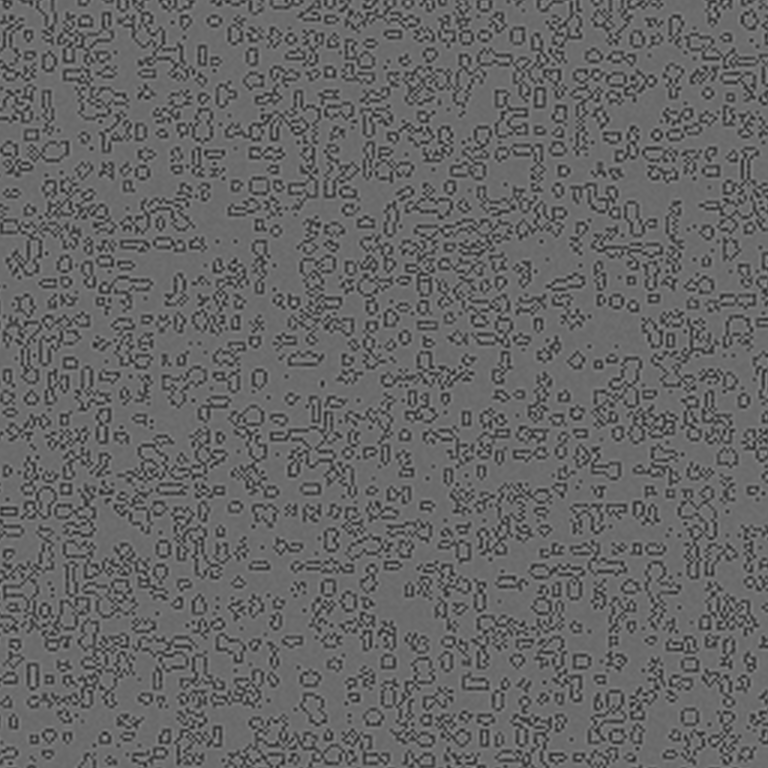
Reproduce this texture procedurally as a Shadertoy shader.

```glsl
const float GRID = 256.0;          // drawing steps across the canvas
const float GRAIN_PITCH = 6.3;     // grid steps between grain centres
const float GRAIN_SHARE = 0.74;    // mean share of occupied sites
const float CLUSTER = 0.05;        // swing of that share over the canvas
const vec2 HALF_SIZE = vec2(0.27, 0.60);
const float JITTER = 0.24;
const float ROUGHNESS = 0.55;
const float DOT_SHARE = 0.010;
const float SHARPNESS = -0.9;      // cubic filter lobe
const float GROUND = 0.420;
const float INK_DEPTH = 0.225;
const vec2 INK_RANGE = vec2(0.65, 1.15);
const float HALO = 0.56;           // ink given back as light around lines
const float TONE_GRAIN = 0.03;

vec4 hash4(vec2 p) {
    vec4 q = fract(p.xyxy * vec4(0.1031, 0.1030, 0.0973, 0.1099));
    q += dot(q, q.wzxy + 33.33);
    return fract((q.xxyz + q.yzzw) * q.zywx);
}

float capsuleBox(vec2 p, vec2 halfSize) {
    float radius = min(halfSize.x, halfSize.y);
    vec2 q = abs(p) - halfSize + radius;
    return length(max(q, 0.0)) + min(max(q.x, q.y), 0.0) - radius;
}

// Layered sines that crowd and thin the grains
float clustering(vec2 site) {
    return sin(site.x * 0.61 + 2.0 * sin(site.y * 0.37))
         * sin(site.y * 0.53 + 2.0 * sin(site.x * 0.29 + 1.0));
}

// 1 inside the union of grains, 0 outside
float solidAt(vec2 cell) {
    vec2 p = cell / GRAIN_PITCH;
    vec2 corner = floor(p - 0.5);
    float fleck = hash4(cell + 71.0).x;
    float nearest = 1.0;
    for (int j = 0; j < 2; j++)
    for (int i = 0; i < 2; i++) {
        vec2 site = corner + vec2(i, j);
        vec4 kind = hash4(site + 503.0);
        if (kind.x > GRAIN_SHARE + CLUSTER * clustering(site)) continue;
        vec4 shape = hash4(site + 19.0);
        vec2 centre = site + 0.5 + JITTER * (2.0 * shape.xy - 1.0);
        vec2 halfSize = mix(HALF_SIZE.xx, HALF_SIZE.yy, shape.zw * shape.zw);
        float rough = ROUGHNESS * kind.y * kind.y;
        float d = capsuleBox(p - centre, halfSize) + rough * (fleck - 0.5);
        nearest = min(nearest, d);
    }
    return (nearest < 0.0 || fleck < DOT_SHARE) ? 1.0 : 0.0;
}

// Sharpened cubic weight
float cubicWeight(float x) {
    x = abs(x);
    float a = SHARPNESS;
    return x < 1.0 ? ((a + 2.0) * x - (a + 3.0)) * x * x + 1.0
                   : a * (((x - 5.0) * x + 8.0) * x - 4.0);
}

void mainImage(out vec4 fragColor, in vec2 fragCoord) {
    vec2 g = fragCoord / iResolution.xy * GRID - 0.5;
    vec2 base = floor(g);
    vec2 f = g - base;

    // Grain mask on the surrounding 8 by 8 cells
    float solid[64];
    for (int k = 0; k < 64; k++)
        solid[k] = solidAt(base + vec2(k % 8 - 3, k / 8 - 3));

    // Inked outline of the mask
    float ink[64];
    for (int j = 1; j < 7; j++)
    for (int i = 1; i < 7; i++) {
        int k = j * 8 + i;
        float enclosed = solid[k - 1] * solid[k + 1] * solid[k - 8] * solid[k + 8];
        float strength = hash4(base + vec2(i - 3, j - 3) + 307.0).z;
        ink[k] = solid[k] * (1.0 - enclosed) * mix(INK_RANGE.x, INK_RANGE.y, strength);
    }

    // Halo around the lines, blended with the sharpened filter
    float tone = 0.0;
    for (int j = 2; j < 6; j++)
    for (int i = 2; i < 6; i++) {
        int k = j * 8 + i;
        float around = ink[k - 9] + ink[k - 8] + ink[k - 7] + ink[k - 1]
                     + ink[k + 1] + ink[k + 7] + ink[k + 8] + ink[k + 9];
        vec2 offset = vec2(i - 3, j - 3);
        float grain = TONE_GRAIN * (hash4(base + offset + 907.0).y - 0.5);
        float weight = cubicWeight(offset.x - f.x) * cubicWeight(offset.y - f.y);
        tone += weight * (GROUND + grain - INK_DEPTH * (ink[k] - HALO * around / 8.0));
    }
    fragColor = vec4(vec3(clamp(tone, 0.0, 1.0)), 1.0);
}
```
